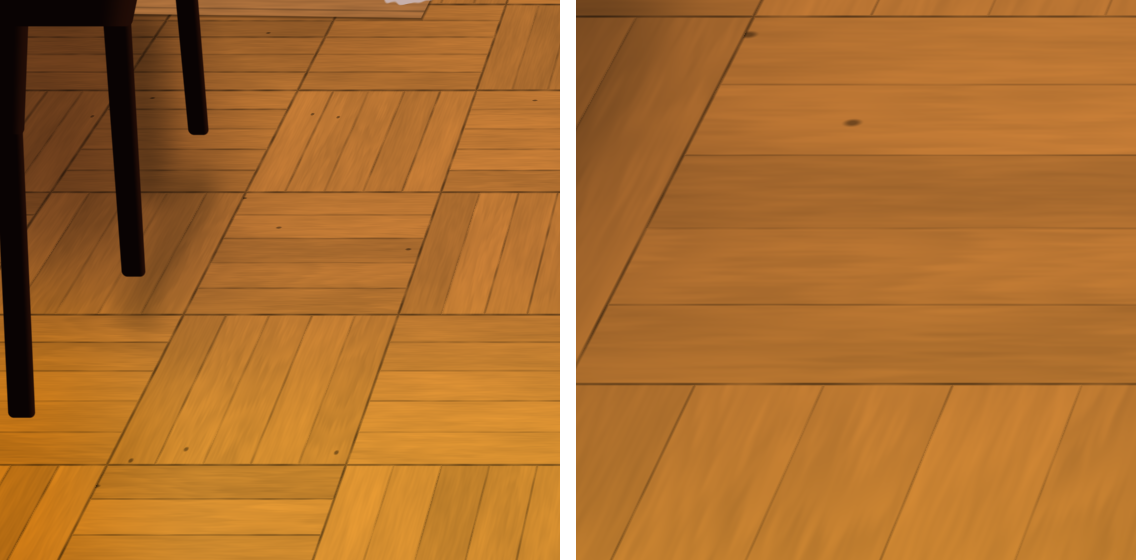
Left, the full canvas; right, a detail of the centre.
Reproduce this texture procedurally as a WebGL 2 fragment shader.

```glsl
#version 300 es
precision highp float;
// Block parquet floor in perspective, with dark chair legs at the upper left.
// Each pixel is projected to floor units (one block = 1), where five strips per
// block get their own tone, grain and knots; light, board and chair follow.

#define HORIZON 2.809      // height of the vanishing point
#define VANISH_X 1.536
#define BLOCK_WIDTH 0.1618 // block width per unit of depth
#define BLOCK_DEPTH 23.33
#define FLOOR_SHIFT vec2(3.15, -8.84)
#define STRIPS 5.0
#define JOINT 0.0016       // half width of block joints
#define SEAM 0.0006        // half width of strip seams
#define JOINT_DARK 0.50
#define SEAM_DARK 0.34
#define TONE_RANGE 0.15
#define GRAIN 0.11

const vec3 NEAR_OAK = vec3(0.81, 0.54, 0.18);
const vec3 FAR_OAK = vec3(0.715, 0.45, 0.195);
const vec3 WARM_OAK = vec3(0.76, 0.44, 0.06);
const vec3 SHADE_OAK = vec3(0.36, 0.20, 0.09);
const vec3 BOARD = vec3(0.66, 0.43, 0.23);
const vec3 CLOTH = vec3(0.78, 0.69, 0.67);
const vec3 EBONY = vec3(0.035, 0.010, 0.010);
const vec3 EBONY_RIM = vec3(0.19, 0.07, 0.03);

uniform vec2 u_resolution;
out vec4 fragColor;

float hash(vec2 p) {
    vec3 q = fract(vec3(p.xyx) * 0.1031);
    q += dot(q, q.yzx + 33.33);
    return fract((q.x + q.y) * q.z);
}

float cornerSlope(vec2 cell, vec2 offset) {
    float angle = 6.2832 * hash(cell);
    return dot(vec2(cos(angle), sin(angle)), offset);
}

float gradientNoise(vec2 p) {
    vec2 i = floor(p), f = fract(p), e = vec2(1.0, 0.0);
    vec2 w = f * f * f * (f * (f * 6.0 - 15.0) + 10.0);
    return mix(mix(cornerSlope(i, f), cornerSlope(i + e, f - e), w.x),
               mix(cornerSlope(i + e.yx, f - e.yx), cornerSlope(i + 1.0, f - 1.0), w.x), w.y);
}

float segmentDistance(vec2 p, vec2 a, vec2 b) {
    vec2 d = b - a;
    return length(p - a - d * clamp(dot(p - a, d) / dot(d, d), 0.0, 1.0));
}

// Returns strip brightness: tone, grain, growth figure, knots and seams.
float parquet(vec2 pos) {
    vec2 block = floor(pos), f = fract(pos), blur = fwidth(pos);
    bool upright = mod(block.x + block.y, 2.0) < 0.5 && !(block.y > 2.5 && block.x < -0.5);
    vec2 q = upright ? f.yx : f; // x along the strip, y across it
    float strip = floor(q.y * STRIPS);
    vec2 seed = block * 7.0 + vec2(strip * 3.0 + 101.0, strip + 57.0);
    float id = hash(seed);
    vec2 g = q + floor(vec2(id, hash(seed + 9.0)) * 60.0);

    float tone = 1.0 + TONE_RANGE * (id - 0.5);
    float fibre = gradientNoise(g * vec2(3.0, 30.0)) + 0.7 * gradientNoise(g * vec2(9.0, 85.0));
    float figure = sin(30.0 * gradientNoise(g * vec2(1.3, 5.0)) + 3.0 * fibre);
    tone += GRAIN * (0.55 * fibre + 0.13 * figure * smoothstep(0.3, 0.9, hash(seed + 4.0)));
    tone += 0.07 * gradientNoise(g * vec2(2.0, 7.0));

    // Occasional knot
    vec2 knot = vec2(hash(seed + 2.0), (strip + 0.25 + 0.5 * hash(seed + 3.0)) / STRIPS);
    float spot = 1.0 - smoothstep(0.003, 0.014, length((q - knot) * vec2(0.7, 1.0)));
    tone *= 1.0 - 0.4 * spot * step(0.8, hash(seed + 6.0));

    // Worn seams of uneven strength between strips, darker joints between blocks
    float across = fract(q.y * STRIPS);
    float seamBlur = (upright ? blur.x : blur.y) * 1.6;
    float seam = 1.0 - smoothstep(0.0, SEAM + seamBlur, min(across, 1.0 - across) / STRIPS);
    seam *= 0.4 + 0.6 * hash(block * 5.0 + floor(q.y * STRIPS + 0.5) + 71.0);
    vec2 joints = 1.0 - smoothstep(vec2(0.0), JOINT + blur * 1.6, min(f, 1.0 - f));
    float wear = clamp(0.75 + 0.7 * gradientNoise(pos * 9.0), 0.3, 1.0);
    return tone * (1.0 - max(seam * SEAM_DARK, max(joints.x, joints.y) * JOINT_DARK) * wear);
}

// Tapered upright with a rounded foot and a reddish right rim.
void paintMember(inout vec3 color, vec2 p, vec2 top, vec2 foot, vec2 halfWidths, float pixel) {
    float t = clamp((top.y - p.y) / (top.y - foot.y), 0.0, 1.0);
    float w = mix(halfWidths.x, halfWidths.y, t), side = p.x - mix(top.x, foot.x, t);
    const float ROUND = 0.010;
    vec2 d = vec2(abs(side) - w, max(foot.y - p.y, p.y - top.y)) + ROUND;
    float dist = length(max(d, 0.0)) + min(max(d.x, d.y), 0.0) - ROUND;
    vec3 wood = mix(EBONY, EBONY_RIM, 0.6 * smoothstep(0.45, 0.95, side / w));
    color = mix(color, wood, 1.0 - smoothstep(-pixel, pixel, dist));
}

void main() {
    vec2 p = gl_FragCoord.xy / u_resolution;
    float pixel = 1.0 / min(u_resolution.x, u_resolution.y);

    float depth = HORIZON - p.y;
    vec2 pos = vec2((p.x - VANISH_X) / (depth * BLOCK_WIDTH), BLOCK_DEPTH / depth) + FLOOR_SHIFT;

    // Room light: bright near, warm lower left, shaded below the chair
    vec3 color = mix(NEAR_OAK, FAR_OAK, smoothstep(0.15, 0.58, p.y));
    color = mix(color, WARM_OAK, 0.85 * smoothstep(0.38, 0.0, p.x) * smoothstep(0.7, 0.15, p.y));
    float shade = smoothstep(0.58, 0.1, p.x) * smoothstep(0.30, 0.74, p.y);
    shade = max(shade, 0.32 * smoothstep(0.80, 0.95, p.y) * smoothstep(1.0, 0.5, p.x));
    color = mix(color, SHADE_OAK, 0.88 * shade);
    color *= 1.0 - 0.20 * smoothstep(0.07, 0.0, segmentDistance(p, vec2(0.35, 0.66), vec2(0.25, 0.45)));
    color *= 1.0 - 0.25 * smoothstep(0.08, 0.0, segmentDistance(p, vec2(0.25, 0.92), vec2(0.27, 0.68)));
    color *= parquet(pos);

    // Raised board and cloth at the far edge
    float rise = p.y - 0.975 + 0.014 * (p.x - 0.24);
    float board = max(-rise, p.x - 0.752 - 0.5 * rise);
    color *= 1.0 - 0.45 * smoothstep(0.007, 0.0, board);
    vec3 boardColor = BOARD * (1.0 + 0.12 * gradientNoise(p * vec2(12.0, 180.0)));
    boardColor *= 1.0 - 0.2 * smoothstep(0.003, 0.0, abs(rise - 0.012));
    color = mix(color, boardColor, 1.0 - smoothstep(-pixel, pixel, board));
    float cloth = length((p - vec2(0.73, 1.003)) * vec2(0.25, 1.0)) - 0.010 - 0.006 * gradientNoise(p * 60.0);
    color = mix(color, CLOTH, 1.0 - smoothstep(-pixel, pixel, cloth));

    // Chair: far leg, middle leg, near leg, back and seat rail
    paintMember(color, p, vec2(0.332, 1.02), vec2(0.355, 0.759), vec2(0.020, 0.018), pixel);
    paintMember(color, p, vec2(0.208, 0.980), vec2(0.239, 0.506), vec2(0.025, 0.021), pixel);
    paintMember(color, p, vec2(0.015, 0.780), vec2(0.039, 0.254), vec2(0.025, 0.024), pixel);
    paintMember(color, p, vec2(0.0, 1.05), vec2(0.0, 0.760), vec2(0.054, 0.043), pixel);
    paintMember(color, p, vec2(0.12, 1.05), vec2(0.12, 0.953), vec2(0.135, 0.115), pixel);

    fragColor = vec4(clamp(color, 0.0, 1.0), 1.0);
}
```
